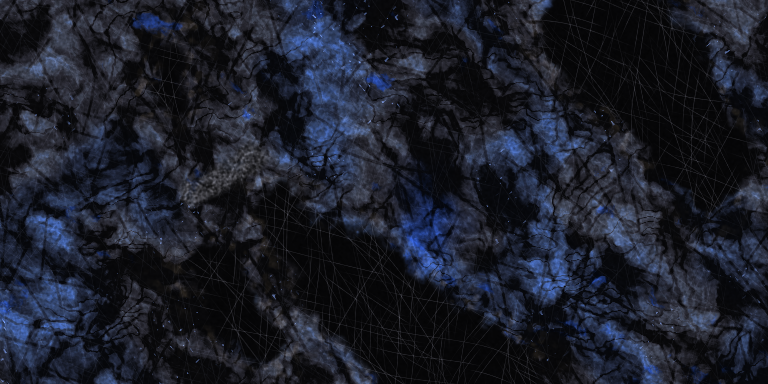
Reproduce this texture procedurally as a Shadertoy shader.

```glsl
// Polished black and blue granite slab: smoky diagonal clouds, dark cracks, scratched black inclusions.

float hash(vec2 p) {
    vec3 h = fract(vec3(p.xyx) * 0.1031);
    h += dot(h, h.yzx + 33.33);
    return fract((h.x + h.y) * h.z);
}

float noise(vec2 p) {
    vec2 i = floor(p), f = fract(p);
    f = f * f * (3.0 - 2.0 * f);
    return mix(mix(hash(i), hash(i + vec2(1, 0)), f.x),
               mix(hash(i + vec2(0, 1)), hash(i + vec2(1, 1)), f.x), f.y);
}

mat2 rotate(float a) {
    return mat2(cos(a), sin(a), -sin(a), cos(a));
}

float fbm(vec2 p) {
    float sum = 0.0, weight = 0.5, total = 0.0;
    for (int i = 0; i < 6; i++) {
        sum += weight * noise(p);
        total += weight;
        weight *= 0.58;
        p = rotate(0.5) * p * 2.03 + 17.3;
    }
    return sum / total;
}

// Soft lines along the middle level of a noise field
float crack(vec2 p, float width) {
    return 1.0 - smoothstep(0.0, width, abs(noise(p) - 0.5));
}

// Distance to a capsule whose radius runs from ra to rb
float taper(vec2 p, vec2 a, vec2 b, float ra, float rb) {
    float h = clamp(dot(p - a, b - a) / dot(b - a, b - a), 0.0, 1.0);
    return length(p - mix(a, b, h)) - mix(ra, rb, h);
}

// Broken hairlines: one randomly shifted line per row, in several directions
float hairlines(vec2 p, float rows) {
    float sum = 0.0;
    for (int i = 0; i < 6; i++) {
        float k = float(i);
        vec2 s = rotate(0.25 + k * 0.37) * p + 0.05 * noise(p * 4.0 + k * 5.0);
        float row = floor(s.y * rows);
        float shift = 0.7 * (hash(vec2(row, k)) - 0.5);
        float line = 1.0 - smoothstep(0.02, 0.10, abs(fract(s.y * rows) - 0.5 + shift));
        sum += line * smoothstep(0.5, 0.85, noise(vec2(s.x * 8.0, row * 5.3 + k * 31.0)));
    }
    return sum;
}

vec3 stoneRamp(float t) {
    vec3 c = mix(vec3(0.03, 0.03, 0.037), vec3(0.15, 0.15, 0.185), smoothstep(0.05, 0.48, t));
    c = mix(c, vec3(0.24, 0.26, 0.32), smoothstep(0.45, 0.76, t));
    return mix(c, vec3(0.31, 0.38, 0.53), smoothstep(0.74, 1.1, t));
}

void mainImage(out vec4 fragColor, in vec2 fragCoord) {
    vec2 p = fragCoord / iResolution.y;
    p.x *= 2.0 * iResolution.y / iResolution.x;
    vec2 warp = vec2(fbm(p * 5.0), fbm(p * 5.0 + 40.0)) - 0.5;
    vec2 ragged = p + 0.16 * warp + 0.03 * (vec2(noise(p * 34.0), noise(p * 34.0 + 9.0)) - 0.5);
    vec2 q = rotate(0.75) * p + 0.14 * warp;

    // Pale blue cloud centres: position and radius
    vec3 clouds[8] = vec3[8](
        vec3(0.14, 0.45, 0.15), vec3(0.27, 0.83, 0.12), vec3(0.88, 0.73, 0.17),
        vec3(1.13, 0.38, 0.11), vec3(1.43, 0.31, 0.13), vec3(1.70, 0.08, 0.15),
        vec3(1.92, 0.79, 0.12), vec3(0.08, 0.22, 0.13));
    float pale = 0.0;
    for (int i = 0; i < 8; i++) {
        vec2 d = (ragged - clouds[i].xy) / clouds[i].z;
        pale = max(pale, exp(-dot(d, d)));
    }

    // Cloudy tone at broad, middle and fine scale
    float tone = 0.49 + 0.9 * (fbm(q * vec2(3.0, 5.0) + 3.0) - 0.5) + 0.23 * pale;
    tone += 1.5 * (fbm(q * vec2(8.0, 15.0) + 23.0) - 0.5);
    tone += 1.1 * (fbm(q * vec2(22.0, 32.0) + 8.0) - 0.5);

    // Dark cracks at growing scales, then straight fractures
    for (int i = 0; i < 4; i++) {
        float k = float(i), scale = 7.0 * pow(1.7, k);
        vec2 s = rotate(k * 0.8) * q * vec2(0.7, 1.6);
        float patchy = smoothstep(0.4, 0.7, noise(p * 7.0 + k * 19.0));
        tone -= 0.42 * patchy * crack(s * scale + 0.8 * warp + k * 7.0, 0.14);
    }
    tone -= 0.28 * hairlines(p + 3.0, 17.0);

    // Black inclusions
    float edge = taper(ragged, vec2(0.75, 0.46), vec2(1.18, 0.0), 0.05, 0.20);
    edge = min(edge, taper(ragged, vec2(1.58, 0.95), vec2(1.85, 0.58), 0.17, 0.10));
    edge = min(edge, taper(ragged, vec2(0.58, 0.28), vec2(0.68, 0.10), 0.07, 0.07));
    edge = min(edge, taper(ragged, vec2(0.46, 0.86), vec2(0.44, 0.72), 0.03, 0.03));
    float inclusion = 1.0 - smoothstep(-0.015, 0.025, edge);

    vec3 color = stoneRamp(tone);

    // Blue sheen, strongest in a few small patches
    float sheen = smoothstep(0.5, 0.85, noise(q * vec2(5.0, 8.0) + 50.0) + 0.2 * pale);
    color *= mix(vec3(1.0), vec3(0.82, 1.0, 1.25), sheen);
    float vivid = 0.8 * smoothstep(0.69, 0.80, fbm(q * vec2(9.0, 15.0) + 70.0) + 0.06 * pale);
    vec2 glow = (ragged - vec2(1.12, 0.43)) / vec2(0.06, 0.10);
    vivid = max(vivid, 0.8 * exp(-dot(glow, glow)));
    color = mix(color, vec3(0.13, 0.27, 0.66) * clamp(tone + 0.2, 0.1, 1.2), vivid);

    // Mineral grain from two crossed layers
    float grain = 0.5 * (noise(rotate(0.6) * p * 190.0) + noise(rotate(1.3) * p * 143.0));

    // Grainy grey lens
    float lens = 1.0 - smoothstep(-0.01, 0.015,
        taper(p + 0.08 * warp, vec2(0.50, 0.51), vec2(0.65, 0.59), 0.03, 0.04));
    color = mix(color, vec3(0.27, 0.27, 0.29) * (0.2 + 1.3 * grain), 0.8 * lens);

    // Brown crumbs along the inclusion rims
    float rim = exp(-abs(edge - 0.03) * 28.0) * smoothstep(0.5, 0.8, noise(rotate(0.4) * p * 55.0));
    color += vec3(0.13, 0.11, 0.08) * rim * noise(p * 8.0);

    // Scratched black interior
    float lines = hairlines(p, 48.0);
    color = mix(color, vec3(0.022, 0.022, 0.027) + vec3(0.09, 0.09, 0.10) * lines, inclusion);
    color += vec3(0.03, 0.032, 0.038) * lines * (1.0 - inclusion);
    color *= 0.65 + 0.7 * grain;

    // Sparse bright blue-white flecks
    float fleck = smoothstep(0.88, 1.0, noise(rotate(0.9) * p * 110.0))
                * smoothstep(0.55, 0.8, noise(p * 7.0 + 5.0));
    color += vec3(0.28, 0.36, 0.55) * fleck * (1.0 - inclusion);

    fragColor = vec4(clamp(color, 0.0, 1.0), 1.0);
}
```
